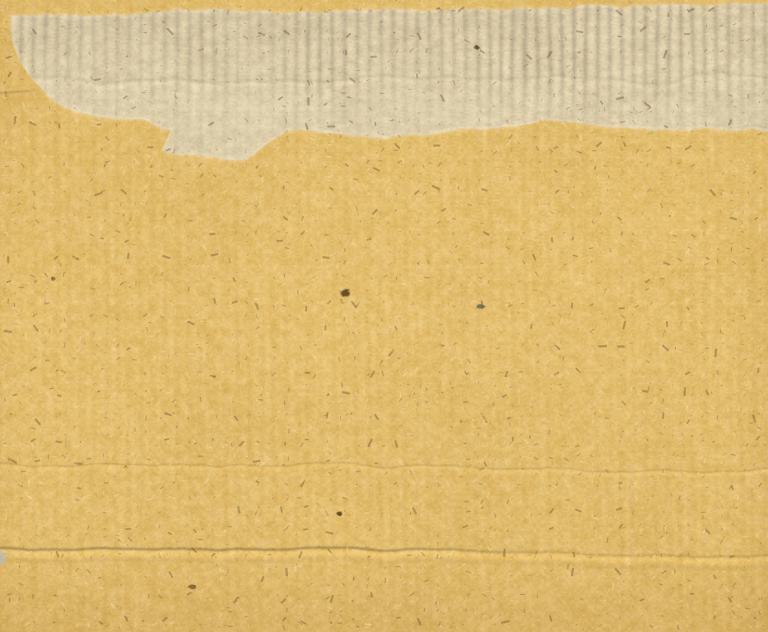
A WebGL 2 fragment shader for this texture:

```glsl
#version 300 es
precision highp float;
uniform vec2 u_resolution;
out vec4 outColor;

#define KRAFT vec3(0.893, 0.752, 0.442)
#define KRAFT_SHADE vec3(0.820, 0.670, 0.375)
#define TORN vec3(0.882, 0.822, 0.682)
#define TORN_SHADE vec3(0.810, 0.745, 0.610)
#define INK vec3(0.33, 0.23, 0.11)
#define FLUTES 64.0
#define GRAIN 0.085
#define FLECK_DENSITY 0.34
#define TEAR_ROUGHNESS 0.011

float hash(vec2 p) {
  return fract(sin(dot(p, vec2(127.1, 311.7))) * 43758.5453);
}

float noise(vec2 p) {
  vec2 i = floor(p), f = fract(p);
  f = f * f * (3.0 - 2.0 * f);
  return mix(mix(hash(i), hash(i + vec2(1, 0)), f.x),
             mix(hash(i + vec2(0, 1)), hash(i + vec2(1, 1)), f.x), f.y);
}

float fbm(vec2 p) {
  float sum = 0.0, amp = 0.5;
  for (int i = 0; i < 4; i++) {
    sum += amp * noise(p);
    p = p * 2.03 + 17.3;
    amp *= 0.5;
  }
  return sum / 0.9375;
}

float bell(float x, float center, float width) {
  float t = (x - center) / width;
  return exp(-t * t);
}

// Signed depth inside the torn strip; "down" is measured from the top edge
float tornDepth(float x, float down, vec2 p) {
  float rough = (fbm(p * 38.0) - 0.5) * TEAR_ROUGHNESS;
  float lower = 0.19 - 0.13 * exp(-max(x - 0.015, 0.0) / 0.038);
  lower += 0.015 * smoothstep(0.18, 0.22, x);
  float tongue = smoothstep(0.222, 0.240, x + 0.8 * (down - 0.205));
  lower += 0.038 * tongue * (1.0 - smoothstep(0.318, 0.382, x));
  lower += 0.010 * bell(x, 0.305, 0.035) + 0.012 * bell(x, 0.5, 0.07);
  lower -= 0.014 * bell(x, 0.72, 0.05);
  float upper = 0.027 - 0.021 * x - 0.005 * bell(x, 0.25, 0.06);
  return min(min(lower - down, down - upper), x - 0.016) + rough;
}

// Short fibres, one at most per grid cell
float flecks(vec2 p, float cells, float seed, float px) {
  vec2 id = floor(p * cells), f = fract(p * cells);
  vec2 center = 0.3 + 0.4 * vec2(hash(id + seed), hash(id + seed + 5.7));
  float angle = 6.2832 * hash(id + seed + 11.3);
  float size = hash(id + seed + 23.9);
  vec2 d = f - center;
  vec2 axis = vec2(cos(angle), sin(angle));
  float along = clamp(dot(d, axis), -0.15 * size, 0.15 * size);
  float dist = length(d - axis * along) - 0.025 - 0.025 * size;
  float soft = px * cells * 0.7;
  return step(hash(id + seed + 31.1), FLECK_DENSITY) * (1.0 - smoothstep(-soft, soft, dist));
}

// Soft elliptical stain
float stain(vec2 uv, vec2 center, vec2 radius, float px) {
  vec2 d = (uv - center) / radius;
  d += 0.5 * (noise(uv * 260.0) - 0.5);
  float soft = 0.25 + px / radius.x * 0.5;
  return 1.0 - smoothstep(1.0 - soft, 1.0 + soft, length(d));
}

void main() {
  vec2 uv = gl_FragCoord.xy / u_resolution;
  float aspect = u_resolution.y / u_resolution.x;
  vec2 p = vec2(uv.x, uv.y * aspect);
  float px = 1.0 / u_resolution.x;
  float down = 1.0 - uv.y;

  // Kraft face: broad tone, darker borders and foot
  float cloud = fbm(p * 7.0) - 0.5;
  float shade = 0.22 + 0.35 * cloud;
  shade += 0.45 * smoothstep(0.87, 1.0, down) + 0.25 * exp(-uv.x * 45.0);
  shade += 0.3 * smoothstep(0.93, 1.0, uv.x) * smoothstep(0.2, 0.5, down);
  shade -= 0.15 * bell(down, 0.5, 0.25);
  vec3 kraft = mix(KRAFT, KRAFT_SHADE, clamp(shade, 0.0, 1.0));
  float mottle = fbm(p * 95.0) - 0.5;
  kraft += vec3(0.05, 0.07, 0.13) * mottle;

  // Corrugation ridges
  float sway = 0.25 * (noise(vec2(uv.x * 30.0, uv.y * 9.0)) - 0.5);
  float ridge = sin(6.2832 * (uv.x * FLUTES + sway));
  float ridgeFade = 0.4 + 0.9 * noise(p * vec2(12.0, 7.0));
  kraft *= 1.0 + 0.011 * ridge * ridgeFade;

  // Exposed inner layer
  float depth = tornDepth(uv.x, down, p);
  float inside = smoothstep(-0.0025, 0.0025, depth);
  float tornTone = 0.2 + 0.75 * (fbm(p * 13.0) - 0.5) + 0.3 * (1.0 - smoothstep(0.03, 0.17, down));
  vec3 torn = mix(TORN, TORN_SHADE, clamp(tornTone, 0.0, 1.0));
  float groove = pow(0.5 - 0.5 * ridge, 3.0);
  float tornFade = ridgeFade * (1.0 - 0.65 * smoothstep(0.10, 0.19, down));
  torn *= 1.0 + tornFade * (0.025 * ridge - 0.07 * groove);
  torn += 0.09 * (fbm(p * vec2(70.0, 120.0)) - 0.5);
  float wrinkle = down - 0.125 - 0.03 * (fbm(p * vec2(14.0, 3.0)) - 0.5);
  torn *= 1.0 - 0.05 * bell(wrinkle, 0.0, 0.003) + 0.03 * bell(wrinkle, 0.006, 0.004);
  vec3 color = mix(kraft, torn, inside);
  color += vec3(0.025, 0.035, 0.06) * bell(depth, 0.0, 0.004);

  // Horizontal folds
  float wave = 0.008 * (fbm(vec2(uv.x * 22.0, 3.0)) - 0.5);
  float fold = down - 0.869 - 0.011 * smoothstep(0.45, 1.0, uv.x) - wave;
  float foldFade = mix(1.0, 0.45, smoothstep(0.45, 0.75, uv.x));
  color *= 1.0 - 0.22 * foldFade * bell(fold, 0.0, 0.0018 + 0.5 * px);
  color *= 1.0 + 0.06 * bell(fold, 0.007, 0.006) - 0.035 * bell(fold, 0.018, 0.004);
  float crease = down - 0.736 - 0.008 * smoothstep(0.4, 0.9, uv.x) - 1.6 * wave;
  color *= 1.0 - 0.08 * bell(crease, 0.0, 0.0018) + 0.035 * bell(crease, 0.005, 0.004);
  float corner = down - 0.147 + 0.08 * uv.x;
  color *= 1.0 - 0.13 * bell(corner, 0.0, 0.002) * (1.0 - smoothstep(0.025, 0.06, uv.x));

  // Paper grain and scattered fibres
  float grain = 0.6 * noise(p * 420.0) + 0.4 * noise(p * 210.0 + 40.0) - 0.5;
  color += GRAIN * grain * vec3(0.9, 1.0, 1.1);
  for (int i = 0; i < 3; i++) {
    float layer = float(i);
    float cells = 34.0 + 21.0 * layer;
    color = mix(color, INK, (0.34 - 0.07 * layer) * flecks(p, cells, 3.0 + 41.0 * layer, px));
    color = mix(color, vec3(0.98, 0.91, 0.72), 0.35 * flecks(p, cells + 9.0, 87.0 + 13.0 * layer, px));
  }

  // Distinct stains
  float dark = stain(uv, vec2(0.450, 0.536), vec2(0.0055, 0.0058), px);
  dark = max(dark, stain(uv, vec2(0.621, 0.925), vec2(0.0034, 0.0036), px));
  dark = max(dark, stain(uv, vec2(0.442, 0.187), vec2(0.0036, 0.0036), px));
  dark = max(dark, 0.75 * stain(uv, vec2(0.250, 0.071), vec2(0.005, 0.004), px));
  dark = max(dark, 0.7 * stain(uv, vec2(0.069, 0.559), vec2(0.003, 0.003), px));
  color = mix(color, INK, 0.85 * dark);
  float slate = stain(uv, vec2(0.626, 0.515), vec2(0.0055, 0.0035), px);
  color = mix(color, vec3(0.36, 0.38, 0.32), 0.8 * slate);
  float chip = stain(uv, vec2(0.003, 0.118), vec2(0.006, 0.010), px);
  color = mix(color, vec3(0.74, 0.73, 0.68), 0.8 * chip);

  outColor = vec4(clamp(color, 0.0, 1.0), 1.0);
}
```
